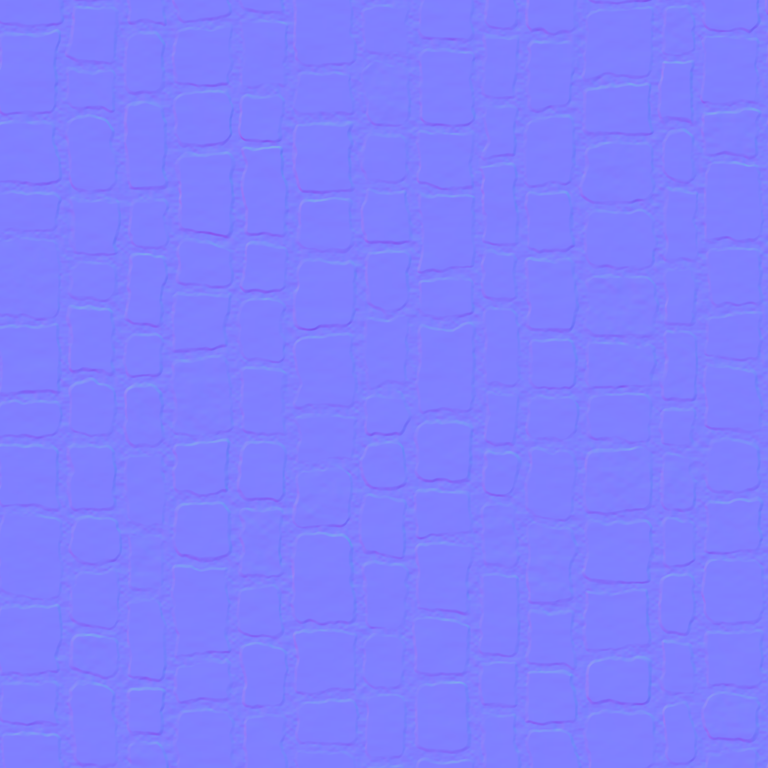
Give the GLSL for this texture map, as a Shadertoy shader.

```glsl
// Tangent-space normal map of worn cobblestones laid in uneven columns.

const vec2 SLOPE_GAIN = vec2(-0.6, 1.0); // flipped, softer sideways relief
const float COLUMNS = 13.0;
const float BEVEL = 0.0056;
const float STONE_RISE = 0.00058;
const float SAMPLE_STEP = 0.0009;

float hash(vec2 p) {
    return fract(sin(dot(p, vec2(127.1, 311.7))) * 43758.5453);
}

float noise(vec2 p) {
    vec2 i = floor(p), f = fract(p);
    f = f * f * (3.0 - 2.0 * f);
    return mix(mix(hash(i), hash(i + vec2(1, 0)), f.x),
               mix(hash(i + vec2(0, 1)), hash(i + vec2(1, 1)), f.x), f.y);
}

// Two octaves, centred on zero
float grain(vec2 p) {
    return noise(p) + 0.5 * noise(p * 2.1 + 17.3) - 0.75;
}

vec2 warp(vec2 p, float frequency, float amount) {
    vec2 q = p * frequency;
    return amount * (vec2(noise(q), noise(q + 41.7)) - 0.5);
}

// Jittered border number i of a divided line
float border(float i, float seed, float jitter) {
    return i + jitter * (2.0 * hash(vec2(i, seed)) - 1.0);
}

// Irregular interval around x: lower end, upper end, index
vec3 span(float x, float count, float seed, float jitter) {
    float s = x * count;
    float i = floor(s);
    if (s < border(i, seed, jitter)) i -= 1.0;
    else if (s > border(i + 1.0, seed, jitter)) i += 1.0;
    return vec3(border(i, seed, jitter) / count,
                border(i + 1.0, seed, jitter) / count, i);
}

float roundedBox(vec2 p, vec2 halfSize, float radius) {
    vec2 d = abs(p) - halfSize + radius;
    return length(max(d, 0.0)) + min(max(d.x, d.y), 0.0) - radius;
}

float heightAt(vec2 p) {
    // Wavy outlines, from leaning columns down to nicked edges
    vec2 q = p + warp(p, 7.0, 0.008) + warp(p, 28.0, 0.009)
               + warp(p, 70.0, 0.0045) + warp(p, 150.0, 0.0016);

    // Column, then stone within the column
    vec3 column = span(q.x, COLUMNS, 3.0, 0.18);
    q.y += hash(vec2(column.z, 5.0));
    float rows = 11.0 + floor(2.0 * hash(vec2(column.z, 9.0)));
    vec3 row = span(q.y, rows, column.z + 20.0, 0.22);
    vec2 low = vec2(column.x, row.x), high = vec2(column.y, row.y);
    vec2 id = vec2(column.z, row.z);

    // Slightly skewed rounded block inside its cell
    vec2 local = q - 0.5 * (low + high);
    local.y += 0.1 * (hash(id + 31.0) - 0.5) * local.x;
    vec2 gap = vec2(0.0062, 0.0045) + 0.0015 * hash(id + 53.0);
    float radius = mix(0.004, 0.015, hash(id + 67.0));
    float dist = roundedBox(local, 0.5 * (high - low) - gap, radius);
    float stone = 1.0 - smoothstep(0.002 - BEVEL, 0.002, dist);

    // Gritty mortar, uneven faces, and a few chipped stones
    float rise = STONE_RISE * mix(0.65, 1.15, hash(id + 83.0))
               * mix(0.5, 1.4, noise(p * 20.0));
    float chipped = smoothstep(0.78, 0.95, hash(id + 97.0));
    float mortar = 0.00050 * grain(p * vec2(95.0, 115.0));
    float face = 0.00022 * grain(p * vec2(34.0, 60.0))
               + 0.00045 * chipped * grain(p * vec2(55.0, 70.0));
    return stone * (rise + face) + (1.0 - stone) * mortar;
}

vec2 slopeAt(vec2 p, float e) {
    return vec2(heightAt(p + vec2(e, 0)) - heightAt(p - vec2(e, 0)),
                heightAt(p + vec2(0, e)) - heightAt(p - vec2(0, e))) / (2.0 * e);
}

void mainImage(out vec4 fragColor, in vec2 fragCoord) {
    vec2 p = fragCoord / iResolution.y;
    vec2 tilt = -slopeAt(p, SAMPLE_STEP) * SLOPE_GAIN;
    vec3 normal = normalize(vec3(tilt, 1.0));
    vec3 color = 0.5 + 0.5 * normal;
    color.b -= 0.12 * length(tilt); // steep edges lose a little blue
    fragColor = vec4(color, 1.0);
}
```
